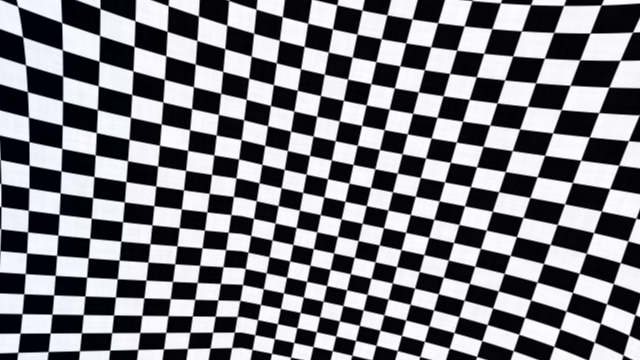
Give the GLSL for this pattern, as a Shadertoy shader.

```glsl
// Black and white checkered cloth, bent and creased along a soft fold
#define INK vec3(0.018, 0.018, 0.026)
#define PAPER vec3(0.972, 0.972, 0.980)
#define COOL_TINT vec3(-0.020, -0.020, 0.014)
#define EDGE_SOFTNESS 0.0027
#define FOLD_POS -0.275
#define WEAVE_WEAR 0.022
#define GRAIN 0.010

float hash(vec2 p) {
    return fract(sin(dot(p, vec2(127.1, 311.7))) * 43758.5453);
}

float noise(vec2 p) {
    vec2 cell = floor(p), f = fract(p);
    f = f * f * (3.0 - 2.0 * f);
    return mix(mix(hash(cell), hash(cell + vec2(1, 0)), f.x),
               mix(hash(cell + vec2(0, 1)), hash(cell + vec2(1, 1)), f.x), f.y);
}

float quadratic(vec3 c, float t) {
    return c.x + t * (c.y + t * c.z);
}

// Column coordinate: dense in the middle, wide at both sides
float columnCoord(float s, float h) {
    float t = s * s;
    float center = quadratic(vec3(9.81, 2.42, 0.90), h);
    float odd = quadratic(vec3(12.596, 5.67, -1.924), h)
              + t * (quadratic(vec3(-2.424, -9.662, 3.655), h)
              + t * quadratic(vec3(0.158, 7.254, -2.549), h));
    float even = quadratic(vec3(0.58, -0.35, -3.6), h)
               + t * quadratic(vec3(-0.396, -1.366, 4.153), h);
    return center + s * odd + t * even;
}

// Row coordinate: slope changes across the fold, more so lower down
float rowCoord(float s, float h) {
    float d = s - FOLD_POS;
    float left = min(d, 0.0), right = max(d, 0.0);
    float atFold = quadratic(vec3(-4.2, 13.97, 5.03), h);
    float leftSlope = quadratic(vec3(-4.43, 2.73, 2.33), h);
    float rightBend = quadratic(vec3(2.088, -1.16, -2.375), h);
    return atFold + left * leftSlope + right * (right * rightBend - 4.1);
}

// Alternating +1 / -1 bands of unit width with softened borders
float softSquare(float x) {
    float border = abs(2.0 * fract(0.5 * x - 0.25) - 1.0) - 0.5;
    float slope = length(vec2(dFdx(x), dFdy(x)));
    float width = slope * max(EDGE_SOFTNESS * iResolution.y, 0.6);
    return clamp(border / width, -1.0, 1.0);
}

void mainImage(out vec4 fragColor, in vec2 fragCoord) {
    vec2 p = fragCoord / iResolution.y;
    float h = 1.0 - p.y;
    float s = p.x * 1.08 - 1.0;
    vec2 grid = vec2(columnCoord(s, h), rowCoord(s, h));

    // Checks
    float checker = 0.5 + 0.5 * softSquare(grid.x) * softSquare(grid.y);
    vec3 color = mix(INK, PAPER, checker);

    // Cool light on the left, faint threads and grain
    color += COOL_TINT * smoothstep(0.75, 0.0, p.x);
    float threads = noise(grid * vec2(9.0, 1.2)) + noise(grid * vec2(1.2, 9.0)) - 1.0;
    float patchiness = hash(floor(grid)) - 0.5;
    color += WEAVE_WEAR * (threads + 0.5 * patchiness) * mix(0.5, 1.0, checker);
    color += GRAIN * (noise(p * 220.0) - 0.5);

    fragColor = vec4(clamp(color, 0.0, 1.0), 1.0);
}
```
